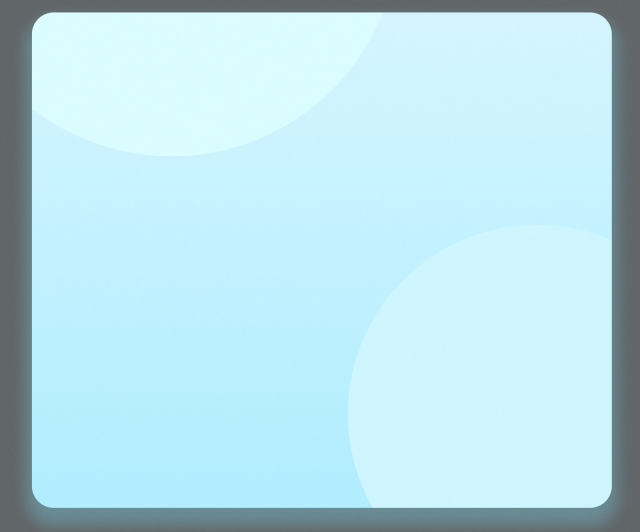
Write a Shadertoy shader that draws this background.

```glsl
// Pale blue rounded card with two large soft discs and a teal drop shadow on grey.

float roundedBox(vec2 p, vec2 halfSize, float radius) {
    vec2 q = abs(p) - halfSize + radius;
    return length(max(q, 0.0)) + min(max(q.x, q.y), 0.0) - radius;
}

// Coverage of a shape from its signed distance, smoothed over one pixel
float cover(float dist) {
    return clamp(0.5 - dist * iResolution.y, 0.0, 1.0);
}

float hash(vec2 p) {
    vec3 q = fract(p.xyx * 0.1031);
    q += dot(q, q.yzx + 33.33);
    return fract((q.x + q.y) * q.z);
}

void mainImage(out vec4 fragColor, in vec2 fragCoord) {
    vec2 uv = fragCoord / iResolution.y;
    vec2 fromCard = uv - vec2(0.605, 0.511);
    vec2 cardHalf = vec2(0.545, 0.4656);

    // Grey backdrop and shadow, shifted down
    float shadowDist = roundedBox(fromCard + vec2(0.0, 0.022), cardHalf, 0.045);
    float shadow = 1.0 - smoothstep(-0.0156, 0.0375, shadowDist);
    vec3 color = mix(vec3(0.38, 0.40, 0.41), vec3(0.415, 0.545, 0.575), shadow);

    // Card gradient
    float height = clamp((uv.y - 0.08) / 0.87, 0.0, 1.0);
    vec3 card = mix(vec3(0.695, 0.93, 1.0), vec3(0.83, 0.96, 1.0), height);

    // Upper left and lower right discs
    float upperDisc = length(uv - vec2(0.3227, 1.1328)) - 0.4266;
    float lowerDisc = length(uv - vec2(1.0094, 0.2219)) - 0.3555;
    card = mix(card, vec3(0.855, 0.99, 1.0), cover(upperDisc));
    card = mix(card, vec3(0.81, 0.96, 1.0), cover(lowerDisc));

    color = mix(color, card, cover(roundedBox(fromCard, cardHalf, 0.041)));

    // Faint dither grain
    color += (hash(floor(uv * 426.0)) - 0.5) * 0.008;
    fragColor = vec4(color, 1.0);
}
```
